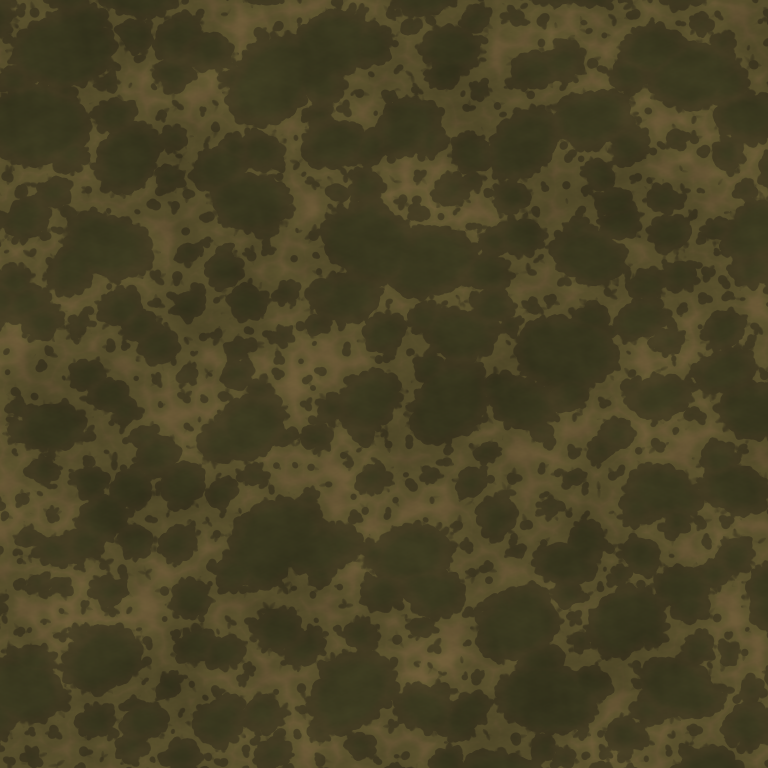
A WebGL 1 fragment shader for this pattern:

```glsl
precision highp float;
// Worn camouflage cloth: dark olive blotches and specks on a tan ground.
// Three layers of scattered ellipses are merged as a distance field, its
// edge is broken up by fine cellular noise, and layered sines stain the cloth.
uniform vec2 u_resolution;

#define BLOTCH_CELL 0.125   // spacing of the large blotches
#define SPOT_CELL 0.066     // spacing of the medium spots
#define SPECK_CELL 0.031    // spacing of the small specks
#define TOOTH_CELL 0.0125   // size of the teeth along the edges
#define TOOTH_DEPTH 0.011
#define EDGE_SOFTNESS 0.0017
#define STAIN 0.085         // strength of the broad light and dark stains
#define GRAIN 0.028         // strength of the fine weave variation

const vec3 DARK_CORE = vec3(0.222, 0.216, 0.118);
const vec3 DARK_RIM = vec3(0.250, 0.222, 0.128);
const vec3 OLIVE_GROUND = vec3(0.345, 0.312, 0.172);
const vec3 TAN_GROUND = vec3(0.392, 0.328, 0.200);

vec2 hash2(vec2 p) {
  vec2 q = vec2(dot(p, vec2(127.1, 311.7)), dot(p, vec2(269.5, 183.3)));
  return fract(sin(q) * 43758.545);
}

mat2 rotation(float a) {
  float c = cos(a), s = sin(a);
  return mat2(c, -s, s, c);
}

// Signed distance to jittered ellipses, one per cell; radii are in cells.
float scatteredSpots(vec2 p, float cell, vec2 radii, float stretch, float seed) {
  vec2 g = p / cell;
  vec2 base = floor(g);
  float nearest = 2.0;
  for (int y = -1; y <= 1; y++) {
    for (int x = -1; x <= 1; x++) {
      vec2 id = base + vec2(float(x), float(y));
      vec2 center = id + 0.06 + 0.88 * hash2(id + seed);
      vec2 shape = hash2(id + seed + 41.3);
      vec2 q = rotation(mix(-0.4, 0.9, shape.y)) * (g - center);
      q *= vec2(1.0 / stretch, stretch);
      nearest = min(nearest, length(q) - mix(radii.x, radii.y, shape.x));
    }
  }
  return nearest * cell;
}

// Distance to the nearest cell point, in cells.
float cellular(vec2 g) {
  vec2 base = floor(g);
  float nearest = 2.0;
  for (int y = -1; y <= 1; y++) {
    for (int x = -1; x <= 1; x++) {
      vec2 id = base + vec2(float(x), float(y));
      nearest = min(nearest, length(g - id - hash2(id + 7.7)));
    }
  }
  return nearest;
}

// Layered, rotated sines, roughly in -1..1.
float layeredSines(vec2 p) {
  float sum = 0.0, amplitude = 0.5;
  for (int i = 0; i < 6; i++) {
    sum += amplitude * sin(p.x + 1.6 * sin(p.y + sum));
    p = rotation(1.1) * p * 1.7 + 3.1;
    amplitude *= 0.72;
  }
  return sum;
}

void main() {
  float side = min(u_resolution.x, u_resolution.y);
  vec2 p = gl_FragCoord.xy / side;

  // Bend the blotches slightly so that they become lobed
  vec2 bend = vec2(layeredSines(p * 40.0), layeredSines(p.yx * 40.0 + 9.0));
  vec2 bent = p + 0.004 * bend;

  // Merge the three sizes, then roughen the edge
  float d = scatteredSpots(bent, BLOTCH_CELL, vec2(0.20, 0.50), 1.18, 3.0);
  d = min(d, scatteredSpots(bent, SPOT_CELL, vec2(0.16, 0.48), 1.08, 17.0));
  d = min(d, scatteredSpots(p, SPECK_CELL, vec2(0.04, 0.29), 1.0, 29.0));
  float teeth = TOOTH_DEPTH * (cellular(p / TOOTH_CELL) - 0.45);
  float edge = d + teeth;

  // Greener inside large blotches, browner in the middle of open ground
  float stain = layeredSines(p * 13.0 + 2.0);
  float core = smoothstep(0.003, 0.022, -d - 0.003 * stain);
  float open = smoothstep(0.004, 0.017, d + 0.004 * stain);
  vec3 dark = mix(DARK_RIM, DARK_CORE, core);
  vec3 ground = mix(OLIVE_GROUND, TAN_GROUND, open);

  float softness = max(EDGE_SOFTNESS, 0.75 / side);
  vec3 color = mix(dark, ground, smoothstep(-softness, softness, edge));

  // Broad stains and fine, slightly horizontal grain
  float grain = layeredSines(p * vec2(70.0, 120.0));
  color *= 1.0 + STAIN * stain + GRAIN * grain;
  gl_FragColor = vec4(color, 1.0);
}
```
